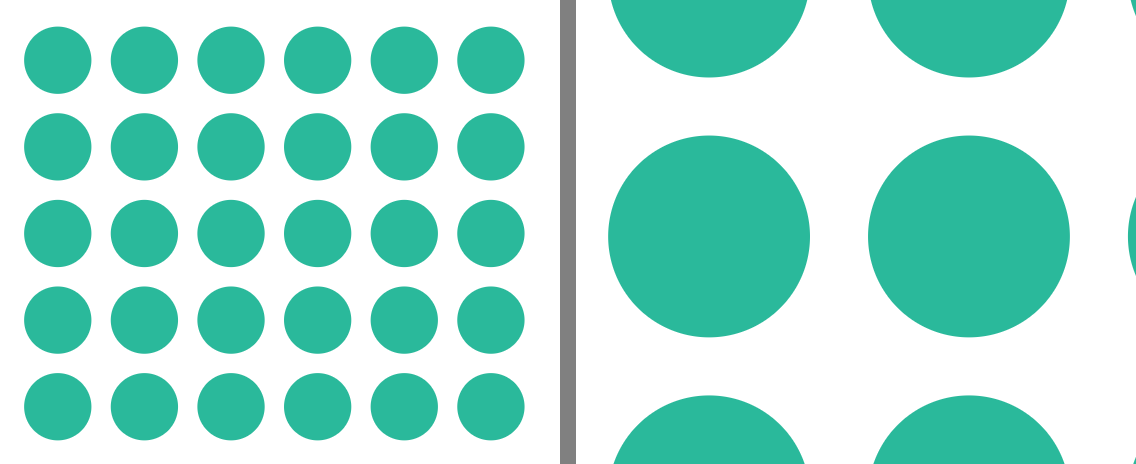
Left: the whole. Right: its middle third, enlarged.
A Shadertoy shader for this pattern:

```glsl
// A grid of flat green discs, six across and five down, on white.
// Each point is folded to its nearest grid cell, clamped to the grid's extent,
// and a circle distance function fills the disc with a smooth edge.

// All lengths are fractions of the canvas height.
const vec2  GRID_COUNT   = vec2(6.0, 5.0);
const vec2  FIRST_CENTER = vec2(0.1245, 0.1234);  // lower left disc
const float PITCH        = 0.1867;
const float DISC_RADIUS  = 0.0725;

const vec3 BACKGROUND = vec3(1.0);
const vec3 DISC_COLOR = vec3(0.165, 0.725, 0.608);

// Offset from the nearest disc centre, limited to the finite grid.
vec2 foldToGrid(vec2 p) {
    vec2 fromFirst = p - FIRST_CENTER;
    vec2 cell = clamp(round(fromFirst / PITCH), vec2(0.0), GRID_COUNT - 1.0);
    return fromFirst - cell * PITCH;
}

float circleDistance(vec2 p, float radius) {
    return length(p) - radius;
}

void mainImage(out vec4 fragColor, in vec2 fragCoord) {
    vec2 p = fragCoord / iResolution.y;
    float pixel = 1.0 / iResolution.y;

    // One-pixel coverage ramp centred on the outline
    float edge = circleDistance(foldToGrid(p), DISC_RADIUS);
    float coverage = clamp(0.5 - edge / pixel, 0.0, 1.0);

    fragColor = vec4(mix(BACKGROUND, DISC_COLOR, coverage), 1.0);
}
```
